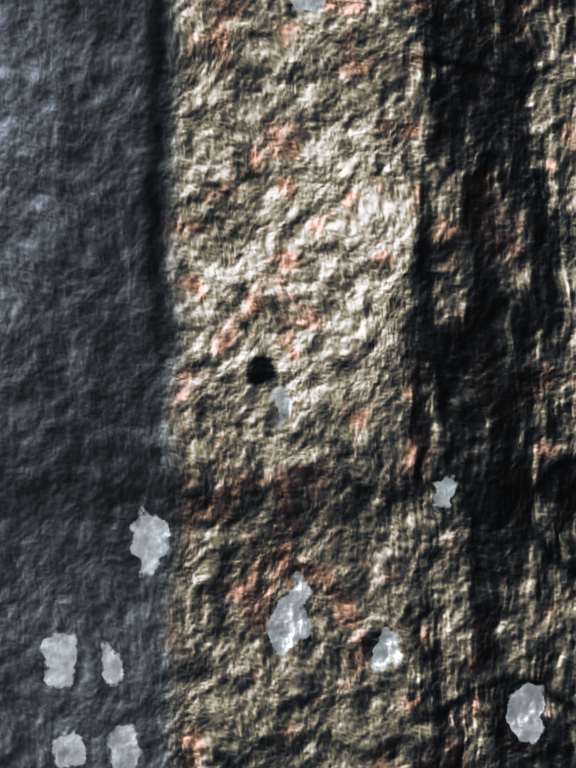
Give the GLSL for this texture, as a WebGL 2 fragment shader.

```glsl
#version 300 es
precision highp float;
// Weathered tree bark in dappled sun: a smooth bluish flank, a grainy lit middle
// and a deeply ridged dark side, with cracks, a knot hole and pale lichen.
// Layered noise gives a height field, shaded by its slope towards the light.

uniform vec2 u_resolution;
out vec4 fragColor;

const vec2 GRAIN_FREQ = vec2(44.0, 40.0);
const vec2 RIDGE_FREQ = vec2(27.0, 6.0);
const vec2 LIGHT_STEP = vec2(-0.0027, 0.0031);
const float RELIEF = 9.0;          // strength of slope shading
const float CAVITY = 2.2;          // darkening of low grain
const float SHADE_LEVEL = 0.20;
const float SUN_LOW = 0.14;        // added light, lower middle
const float SUN_HIGH = 0.37;       // added light, upper middle
const vec2 GLOW_POS = vec2(0.47, 0.74);
const vec2 KNOT_POS = vec2(0.335, 0.52);
const float BAND_Y = 0.365;        // height of the shadow band
const float LICHEN_CELL = 0.11;
const vec3 COOL_TINT = vec3(0.91, 1.0, 1.09);
const vec3 WARM_TINT = vec3(1.06, 1.0, 0.86);
const vec3 RUST_TINT = vec3(1.14, 0.94, 0.92);
const vec3 LICHEN_COLOR = vec3(0.76, 0.80, 0.82);

float hash(vec2 p) {
    vec3 q = fract(p.xyx * 0.1031);
    q += dot(q, q.yzx + 33.33);
    return fract((q.x + q.y) * q.z);
}

float noise(vec2 p) {
    vec2 i = floor(p), f = fract(p);
    f = f * f * (3.0 - 2.0 * f);
    return mix(mix(hash(i), hash(i + vec2(1, 0)), f.x),
               mix(hash(i + vec2(0, 1)), hash(i + vec2(1, 1)), f.x), f.y);
}

float fbm(vec2 p) {
    float sum = 0.0, amp = 0.5;
    for (int i = 0; i < 4; i++) {
        sum += amp * noise(p);
        p = p * 2.03 + vec2(17.3, 9.1);
        amp *= 0.5;
    }
    return sum;
}

float bump(vec2 d, vec2 size) {
    d /= size;
    return exp(-dot(d, d));
}

// x: grain, y: vertical ridges
vec2 barkLayers(vec2 p) {
    return vec2(fbm(p * GRAIN_FREQ), fbm(p * RIDGE_FREQ + 40.0));
}

// Coverage of irregular patches scattered over jittered cells
float lichen(vec2 p) {
    vec2 cell = floor(p / LICHEN_CELL);
    float ragged = (fbm(p * 45.0) - 0.47) * 0.035 + (fbm(p * 16.0 + 5.0) - 0.47) * 0.04;
    float cover = 0.0;
    for (int y = -1; y <= 1; y++)
    for (int x = -1; x <= 1; x++) {
        vec2 id = cell + vec2(x, y) + 60.0;
        vec2 jitter = vec2(hash(id + 3.7), hash(id + 8.2));
        vec2 center = (id - 60.0 + 0.15 + 0.7 * jitter) * LICHEN_CELL;
        float chance = mix(0.32, 0.06, smoothstep(0.2, 0.6, center.y));
        float radius = mix(0.010, 0.033, hash(id + 21.4));
        float dist = length((p - center) * vec2(1.15, 0.8)) + ragged - radius;
        float present = step(hash(id + 13.9), chance);
        cover = max(cover, present * (1.0 - smoothstep(-0.003, 0.003, dist)));
    }
    return cover;
}

void main() {
    vec2 p = gl_FragCoord.xy / u_resolution.y;
    p.x *= 0.75 * u_resolution.y / u_resolution.x;
    vec2 w = p + 0.035 * (vec2(fbm(p * 9.0), fbm(p * 9.0 + 31.0)) - 0.47);

    // Zones across the trunk
    float flank = 1.0 - smoothstep(0.20, 0.25, w.x);
    float rough = smoothstep(0.47, 0.57, w.x);
    float middle = (1.0 - flank) * (1.0 - rough);

    // Relief
    vec2 here = barkLayers(w), ahead = barkLayers(w + LIGHT_STEP);
    vec2 weight = vec2(mix(1.0, 0.5, flank), 0.3 + 1.3 * rough + 0.2 * flank);
    float slope = dot(here - ahead, weight);
    float shade = exp(RELIEF * slope + CAVITY * weight.x * (here.x - 0.47));

    // Sunlight and shadow
    float sun = SHADE_LEVEL + middle * mix(SUN_LOW, SUN_HIGH, smoothstep(0.33, 0.42, w.y));
    sun += 0.14 * smoothstep(0.12, 0.0, w.x) * smoothstep(0.3, 0.9, w.y);
    sun += 0.50 * bump(w - GLOW_POS, vec2(0.07, 0.09));
    sun += 0.55 * bump(w - KNOT_POS - vec2(0.042, 0.0), vec2(0.022, 0.028));
    sun *= 0.55 + 0.95 * fbm(p * 6.0 + 11.0);
    sun *= 1.0 - 0.55 * bump(vec2(0.0, w.y - BAND_Y), vec2(1.0, 0.035));
    sun *= mix(1.0, 0.25 + 1.5 * smoothstep(0.36, 0.62, here.y), rough);

    // Cracks, side seam and knot hole
    float crack = smoothstep(0.0, 0.055, abs(noise(w * vec2(9.0, 6.0) + 3.0) - 0.5));
    float split = smoothstep(0.0, 0.05, abs(noise(w * vec2(5.0, 15.0) + 70.0) - 0.5));
    sun *= mix(1.0, 0.2 + 0.8 * crack, rough) * mix(1.0, 0.6 + 0.4 * split, middle);
    sun *= 1.0 - 0.7 * bump(vec2(w.x - 0.205, 0.0), vec2(0.014, 1.0)) * smoothstep(0.5, 0.62, w.y);
    sun *= 1.0 - 0.92 * smoothstep(0.35, 0.7, bump(w - KNOT_POS, vec2(0.026, 0.032)));

    // Tone and colour
    float tone = 0.03 + 0.97 * (1.0 - exp(-1.15 * sun * shade));
    vec3 tint = mix(COOL_TINT, WARM_TINT, (1.0 - flank) * smoothstep(0.08, 0.4, tone));
    tint = mix(tint, vec3(1.0, 0.99, 0.98), smoothstep(0.55, 0.9, tone));
    tint *= mix(vec3(1.0), RUST_TINT, smoothstep(0.52, 0.72, fbm(p * 24.0 + 90.0)) * (1.0 - flank));
    vec3 color = tone * tint;

    vec3 crust = LICHEN_COLOR * (0.72 + 0.6 * (fbm(p * 60.0 + 15.0) - 0.2)) * mix(1.0, shade, 0.2);
    color = mix(color, crust, 0.92 * lichen(p));
    fragColor = vec4(clamp(color, 0.0, 1.0), 1.0);
}
```
